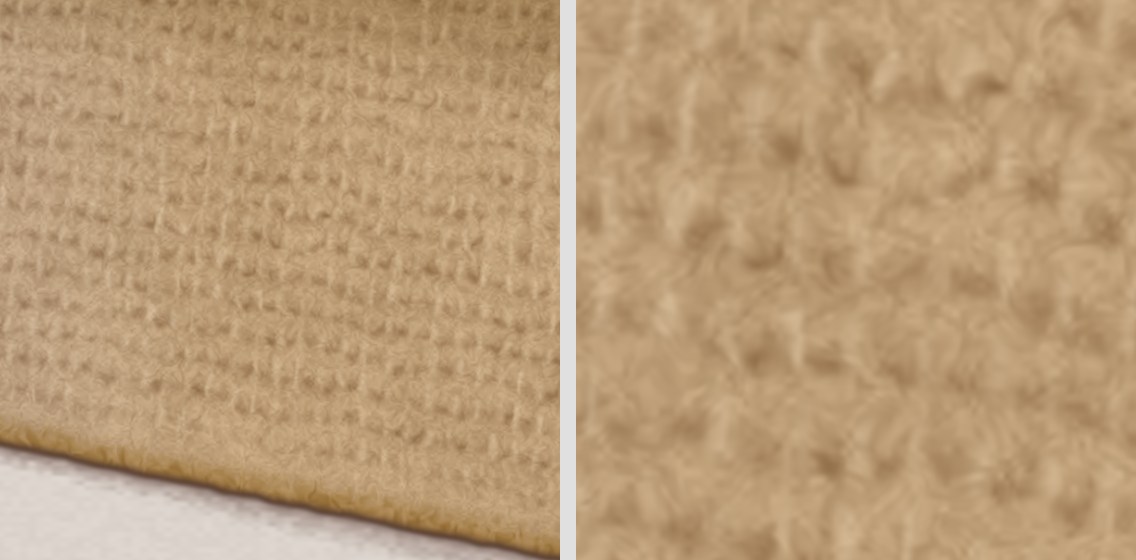
Left: the whole. Right: its middle third, enlarged.
A WebGL 1 fragment shader for this texture:

```glsl
precision highp float;
// Coarse tan cloth, woven in tilted rows, ending in a rolled golden hem above
// a pale surface. A skewed grid places broken dark gaps and raised light
// threads; hashes vary each cell and layered noise adds fibres and wear.

uniform vec2 u_resolution;

const vec2 WEAVE_COUNT = vec2(25.0, 17.5);   // cells across and down
const float HEM_HEIGHT = 0.206;              // hem at the left border
const float HEM_SLOPE = 0.206;

const vec3 TAN = vec3(0.765, 0.645, 0.49);
const vec3 SHADE = vec3(0.67, 0.54, 0.39);
const vec3 GAP = vec3(0.54, 0.40, 0.25);
const vec3 THREAD = vec3(0.86, 0.76, 0.62);
const vec3 GOLD = vec3(0.60, 0.44, 0.20);
const vec3 CREASE = vec3(0.34, 0.24, 0.19);
const vec3 PALE = vec3(0.86, 0.83, 0.80);
const vec3 MAUVE = vec3(0.60, 0.52, 0.49);

float hash(vec2 p) {
  return fract(sin(dot(p, vec2(127.1, 311.7))) * 43758.545);
}

float noise(vec2 p) {
  vec2 i = floor(p);
  vec2 f = fract(p);
  f = f * f * (3.0 - 2.0 * f);
  return mix(mix(hash(i), hash(i + vec2(1.0, 0.0)), f.x),
             mix(hash(i + vec2(0.0, 1.0)), hash(i + 1.0), f.x), f.y);
}

float bump(float x, float width) {
  return exp(-x * x / (width * width));
}

// Skewed cloth coordinates, slightly warped so rows and columns wander.
vec2 weaveSpace(vec2 p) {
  float rowSlope = mix(0.205, 0.14, p.y);
  vec2 q = vec2(p.x - 0.1 * p.y, p.y + rowSlope * p.x) * WEAVE_COUNT;
  vec2 drift = vec2(noise(q * 0.6), noise(q * 0.6 + 37.0)) - 0.5;
  vec2 fray = vec2(noise(q * 2.3 + 11.0), noise(q * 2.3 + 71.0)) - 0.5;
  return q + drift * 0.4 + fray * 0.24;
}

// Dark dash between two neighbouring threads, with a short upturned side.
float gapMask(vec2 q) {
  vec2 cell = floor(q);
  vec2 f = fract(q);
  float chance = hash(cell + 5.0);
  float y = f.y - 0.32 - 0.14 * (hash(cell + 19.0) - 0.5);
  float dash = bump(f.x - 0.5, 0.27) * bump(y, 0.14);
  float side = bump(f.x - 0.73, 0.1) * bump(y - 0.2, 0.2);
  return (dash + 0.45 * side) * mix(0.15, 1.0, chance);
}

// Raised upright thread, varying in height, place and brightness.
float threadMask(vec2 q) {
  vec2 cell = floor(q);
  vec2 f = fract(q);
  float x = f.x - 0.5 - 0.2 * (hash(cell + 43.0) - 0.5);
  float reach = mix(0.32, 0.49, hash(cell + 61.0));
  float upright = 1.0 - smoothstep(reach - 0.22, reach, abs(f.y - 0.5));
  return bump(x, 0.15) * upright * mix(0.2, 1.0, hash(cell + 83.0));
}

vec3 clothColor(vec2 p, float height) {
  vec2 q = weaveSpace(p);
  float relief = mix(0.2, 1.0, smoothstep(0.04, 0.16, height));
  float wear = mix(0.65, 1.0, noise(p * 7.0 + 3.0));

  // Curly fibres: fine noise bent by coarser noise.
  vec2 curl = vec2(noise(p * 45.0), noise(p * 45.0 + 29.0)) * 2.2;
  float fibre = noise(p * vec2(105.0, 75.0) + curl);
  float fuzz = noise(p * 190.0 + curl);
  float row = bump(fract(q.y) - 0.32, 0.22);

  float shade = 0.16 + 0.75 * (fibre - 0.45) + 0.28 * row * relief;
  vec3 color = mix(TAN, SHADE, clamp(shade, 0.0, 1.0));
  color = mix(color, GAP, 0.72 * relief * wear * gapMask(q + vec2(0.5, 0.0)));
  color = mix(color, THREAD, 0.68 * relief * wear * threadMask(q));
  color += 0.07 * (fuzz - 0.5) + 0.035 * (noise(p * 9.0) - 0.5);

  // Cool left side, golden upper right and the darkening hem.
  color += vec3(0.0, 0.01, 0.035) * (1.0 - smoothstep(0.0, 0.5, p.x));
  float corner = smoothstep(0.8, 1.08, p.y + 0.12 * (p.x - 0.5));
  color *= mix(vec3(1.0), vec3(0.87, 0.84, 0.76), corner);
  float roll = 1.0 - smoothstep(0.0, 0.065, height + 0.025 * (fibre - 0.5));
  color = mix(color, GOLD + 0.12 * (fibre - 0.5), 0.85 * roll);
  return mix(color, CREASE, 0.85 * bump(height, 0.01));
}

vec3 surfaceColor(vec2 p, float depth) {
  float grain = noise(p * vec2(70.0, 110.0)) - 0.5;
  float reach = mix(0.045, 0.075, p.x);
  float shadow = 1.0 - smoothstep(0.0, reach, depth + 0.012 * grain);
  vec3 color = mix(PALE, MAUVE, 0.85 * shadow);
  color += 0.05 * bump(depth - 0.022, 0.007) * noise(p * 18.0);
  color += 0.03 * grain;
  return mix(color, CREASE, 0.8 * bump(depth, 0.007));
}

void main() {
  vec2 p = gl_FragCoord.xy / u_resolution;
  float height = p.y - HEM_HEIGHT + HEM_SLOPE * p.x;
  height += 0.005 * (noise(p * 35.0) - 0.5);
  float cloth = smoothstep(-0.003, 0.003, height);
  vec3 color = mix(surfaceColor(p, -height), clothColor(p, height), cloth);
  gl_FragColor = vec4(clamp(color, 0.0, 1.0), 1.0);
}
```
